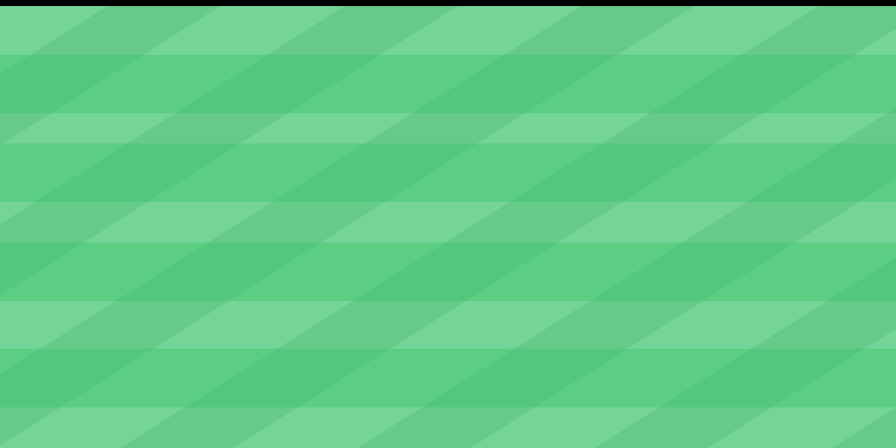
A WebGL 1 fragment shader for this pattern:

```glsl
precision highp float;
// Flat green stripes: slanted light and dark stripes repeat evenly, four
// deeper horizontal bands with widening gaps lie over them, and a thin black
// strip closes the top. All lengths are fractions of the canvas height.

uniform vec2 u_resolution;

// Coverage of a shape from its signed distance, smoothed over one pixel.
float coverage(float dist) {
  return clamp(0.5 - dist * u_resolution.y, 0.0, 1.0);
}

// Signed distance to the light slanted stripes, negative inside.
float slantedStripes(vec2 p) {
  const float slope = 1.58;
  const float period = 0.5293;
  float along = p.x + slope * p.y;
  float offset = abs(fract((along - 0.6517) / period + 0.5) - 0.5) * period;
  return (offset - 0.1387) / length(vec2(1.0, slope));
}

// Signed distance to the horizontal bands, spaced further apart downward.
float horizontalBands(float depth) {
  float dist = 1.0;
  for (int k = 0; k < 4; k++) {
    float i = float(k);
    float centre = 0.1875 + i * (0.1836 + i * (0.015625 - 0.0013 * i));
    dist = min(dist, abs(depth - centre) - 0.0653);
  }
  return dist;
}

void main() {
  // x runs rightward, y runs downward from the top edge
  vec2 p = gl_FragCoord.xy / u_resolution.y;
  p.y = 1.0 - p.y;

  float stripe = coverage(slantedStripes(p));
  float band = coverage(horizontalBands(p.y));

  // Each layer has a dark and a light tone, chosen by the stripe
  vec3 gapColor = mix(vec3(0.400, 0.797, 0.535), vec3(0.457, 0.832, 0.595), stripe);
  vec3 bandColor = mix(vec3(0.325, 0.782, 0.492), vec3(0.356, 0.808, 0.518), stripe);
  vec3 color = mix(gapColor, bandColor, band);

  // Black strip along the top
  color = mix(color, vec3(0.004), coverage(p.y - 0.0135));

  gl_FragColor = vec4(color, 1.0);
}
```
